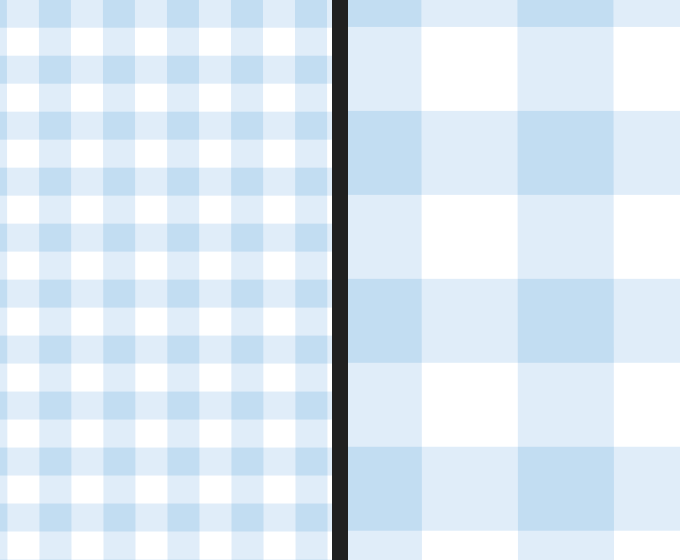
Left: the whole. Right: its middle third, enlarged.
Write a Shadertoy shader that draws this pattern.

```glsl
const vec3 WHITE = vec3(1.0);
const vec3 PALE_BLUE = vec3(0.878, 0.929, 0.976);
const vec3 SKY_BLUE = vec3(0.761, 0.867, 0.949);
const vec2 REPEATS = vec2(5.186, 10.004);

// Coverage of a stripe filling the first half of each repeat
float stripe(float phase, float pixelSize) {
    float inside = 0.25 - abs(fract(phase + 0.25) - 0.5);
    return clamp(inside / pixelSize + 0.5, 0.0, 1.0);
}

// Two crossing stripes: bare cloth, single layer, double layer
vec3 gingham(float across, float down) {
    vec3 bareRow = mix(WHITE, PALE_BLUE, across);
    vec3 dyedRow = mix(PALE_BLUE, SKY_BLUE, across);
    return mix(bareRow, dyedRow, down);
}

void mainImage(out vec4 fragColor, in vec2 fragCoord) {
    vec2 uv = fragCoord / iResolution.xy;
    vec2 pixelSize = REPEATS / iResolution.xy;

    // The upright stripes lean very slightly
    float firstColumn = mix(0.1189, 0.1172, uv.y);
    float columnPhase = (uv.x - firstColumn) * REPEATS.x;
    float rowPhase = (1.0 - uv.y) * REPEATS.y + 0.005;

    float column = stripe(columnPhase, pixelSize.x);
    float row = stripe(rowPhase, pixelSize.y);
    fragColor = vec4(gingham(column, row), 1.0);
}
```
